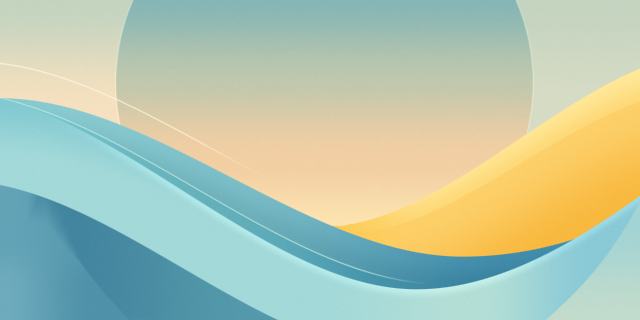
Write a Shadertoy shader that draws this background.

```glsl
// Layered teal and golden waves rolling in front of a large pastel sun.

// Cubic from a to b: points hold (x, y), slopes hold the end gradients.
float arc(float x, vec2 a, vec2 b, vec2 slopes) {
    float w = b.x - a.x;
    float t = clamp((x - a.x) / w, 0.0, 1.0);
    float s = 1.0 - t;
    return mix(a.y, b.y, t * t * (3.0 - 2.0 * t))
         + w * t * s * (s * slopes.x - t * slopes.y);
}

// Antialiased coverage of the region where d is positive.
float cover(float d) {
    return clamp(0.5 + d / max(fwidth(d), 1e-5), 0.0, 1.0);
}

// Thin soft stroke around d = 0.
float stroke(float d, float width) {
    float soft = 1.0 / iResolution.y;
    return 1.0 - smoothstep(width - soft, width + soft, abs(d));
}

float hash(vec2 p) {
    return fract(sin(dot(p, vec2(12.9898, 78.233))) * 43758.5453);
}

void mainImage(out vec4 fragColor, in vec2 fragCoord) {
    vec2 p = fragCoord / iResolution.y;
    float x = p.x, y = p.y;

    // Sky, warmer toward the left horizon
    vec3 warmSky = mix(vec3(0.96, 0.88, 0.75), vec3(0.84, 0.86, 0.77), smoothstep(0.3, 1.8, x));
    vec3 color = mix(warmSky, vec3(0.77, 0.83, 0.75), smoothstep(0.66, 1.0, y));

    // Sun, from peach at the base to muted teal at the top
    vec3 sun = mix(vec3(0.99, 0.89, 0.69), vec3(0.95, 0.81, 0.64), smoothstep(0.29, 0.5, y));
    sun = mix(sun, vec3(0.74, 0.78, 0.68), smoothstep(0.5, 0.79, y));
    sun = mix(sun, vec3(0.52, 0.71, 0.71), smoothstep(0.74, 1.02, y));
    float sunEdge = 0.652 - length(p - vec2(1.014, 0.74));
    color = mix(color, sun, cover(sunEdge));
    color += 0.06 * stroke(sunEdge, 0.002);

    // Fine line gliding over the sky
    float skyLine = arc(x, vec2(0.0, 0.802), vec2(0.885, 0.417), vec2(-0.12, -0.5));
    float skyFade = 1.0 - smoothstep(0.55, 0.87, x);
    color = mix(color, vec3(1.0, 0.97, 0.88), 0.85 * skyFade * stroke(y - skyLine, 0.0018));

    // Wave crests
    float tealTop = x < 1.445
        ? arc(x, vec2(0.0, 0.693), vec2(1.445, 0.198), vec2(0.0))
        : arc(x, vec2(1.445, 0.198), vec2(2.0, 0.336), vec2(0.0, 0.5));
    float frontTop = x < 1.302
        ? arc(x, vec2(0.0, 0.693), vec2(1.302, 0.096), vec2(-0.25, 0.0))
        : arc(x, vec2(1.302, 0.096), vec2(2.0, 0.388), vec2(0.0, 0.72));

    // Golden wave with a pale upper band
    float goldTop = arc(x, vec2(1.0625, 0.294), vec2(2.0, 0.786), vec2(0.12, 0.42));
    float goldFold = arc(x, vec2(1.12, 0.271), vec2(2.0, 0.682), vec2(0.1, 0.35));
    vec3 paleGold = mix(vec3(0.99, 0.84, 0.45), vec3(1.0, 0.91, 0.60),
                        smoothstep(-0.03, 0.11, y - goldFold));
    vec3 deepGold = mix(vec3(0.99, 0.81, 0.41), vec3(0.97, 0.71, 0.22),
                        smoothstep(0.0, 0.32, goldFold - y));
    vec3 gold = mix(paleGold, deepGold, 0.9 * cover(goldFold - y));
    gold = mix(vec3(0.99, 0.80, 0.34), gold, smoothstep(1.05, 1.35, x));
    color = mix(color, gold, cover(goldTop - y));

    // Teal wave, deepening to the right
    vec3 teal = mix(vec3(0.48, 0.74, 0.76), vec3(0.43, 0.69, 0.73), smoothstep(0.2, 0.85, x));
    teal = mix(teal, vec3(0.21, 0.50, 0.62), smoothstep(0.7, 1.6, x));
    teal += 0.05 * (1.0 - smoothstep(0.0, 0.1, tealTop - y));
    float trail = arc(x, vec2(0.0, 0.693), vec2(1.367, 0.112), vec2(-0.22, -0.03));
    float trailFade = 1.0 - smoothstep(1.1, 1.37, x);
    teal += vec3(-0.05, -0.01, 0.0) * cover(trail - y) * trailFade;
    color = mix(color, teal, cover(tealTop - y));
    color = mix(color, vec3(0.80, 0.94, 0.90), 0.8 * trailFade * stroke(y - trail, 0.0017));

    // Pale front wave
    float depth = frontTop - y;
    vec3 front = mix(vec3(0.51, 0.79, 0.82), vec3(0.64, 0.85, 0.85),
                     smoothstep(0.0, 0.2, depth + 0.25 * x));
    front = mix(front, vec3(0.70, 0.87, 0.84), smoothstep(1.0, 1.45, x));
    front = mix(front, vec3(0.54, 0.79, 0.84), smoothstep(1.5, 1.85, x));
    front += 0.07 * (1.0 - smoothstep(0.0, 0.035, depth)) * smoothstep(0.1, 0.5, x);

    // Faded fold at the lower right
    float rightFold = arc(x, vec2(1.706, 0.0), vec2(2.0, 0.37), vec2(0.9, 1.9));
    vec3 mist = mix(vec3(0.76, 0.86, 0.80), vec3(0.64, 0.83, 0.83), smoothstep(0.0, 0.3, y));
    front = mix(front, mist, cover(rightFold - y) * step(1.706, x));
    color = mix(color, front, cover(depth));

    // Dark swell at the lower left, with a lighter slope inside
    float swellTop = arc(x, vec2(0.0, 0.422), vec2(0.9375, -0.031), vec2(-0.2, -0.42));
    vec3 swell = mix(vec3(0.26, 0.52, 0.62), vec3(0.33, 0.60, 0.67), smoothstep(0.2, 0.8, x));
    float slopeTop = arc(x, vec2(0.143, 0.362), vec2(0.404, 0.0), vec2(-2.0, -1.05));
    vec3 slope = mix(vec3(0.43, 0.67, 0.74), vec3(0.31, 0.57, 0.66), smoothstep(0.0, 0.3, x));
    slope = mix(slope, vec3(0.36, 0.62, 0.70), smoothstep(0.1, 0.25, y) * 0.6);
    float foldBlur = mix(0.006, 0.09, smoothstep(0.15, 0.36, y));
    float inside = smoothstep(-foldBlur, foldBlur, slopeTop - y);
    swell = mix(swell, slope, x < 0.143 ? max(inside, 1.0 - smoothstep(0.08, 0.143, x)) : inside);
    color = mix(color, swell, cover(swellTop - y));

    // Faint grain
    color += (hash(floor(p * 256.0)) - 0.5) * 0.008;
    fragColor = vec4(clamp(color, 0.0, 1.0), 1.0);
}
```
